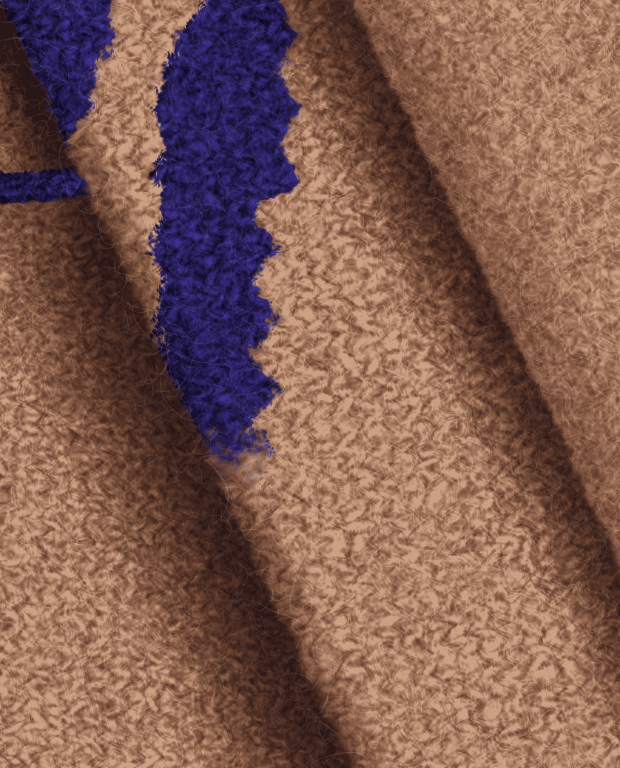
This texture is drawn by a Shadertoy shader. Its source:

```glsl
// Folded woollen knit: three overlapping camel panels with blue inlaid stripes.
// Slanted fold lines place the panels and shadows; braided stitch waves, ridged
// felt noise and scattered curved fibres give the wool its surface.

#define STITCH_SIZE 0.036
#define STITCH_DEPTH 0.38
#define FELT_DEPTH 0.62
#define FUZZ 0.010
#define HAIR_WIDTH 0.0009
#define HAIR_STRENGTH 0.85
#define TOOTH_RATE 11.0
#define CAMEL_LIGHT vec3(0.745, 0.57, 0.46)
#define CAMEL_MID vec3(0.56, 0.385, 0.295)
#define CAMEL_DARK vec3(0.36, 0.22, 0.165)
#define CAMEL_DEEP vec3(0.16, 0.085, 0.085)
#define BLUE_LIGHT vec3(0.20, 0.155, 0.46)

vec3 hash3(vec2 p) {
    vec3 q = fract(vec3(p.xyx) * vec3(0.1031, 0.1030, 0.0973));
    q += dot(q, q.yxz + 33.33);
    return fract((q.xxy + q.yzz) * q.zyx);
}

float noise(vec2 p) {
    vec2 i = floor(p), f = fract(p);
    f = f * f * (3.0 - 2.0 * f);
    return mix(mix(hash3(i).x, hash3(i + vec2(1, 0)).x, f.x),
               mix(hash3(i + vec2(0, 1)).x, hash3(i + 1.0).x, f.x), f.y);
}

vec2 turn(vec2 p, float a) {
    return vec2(cos(a) * p.x + sin(a) * p.y, cos(a) * p.y - sin(a) * p.x);
}

// Height of a braided knit: mirrored slanted loops along each row.
float knit(vec2 p, float angle, float size) {
    vec2 q = turn(p, angle) / size;
    q += 0.6 * vec2(noise(q * 0.9), noise(q * 0.9 + 40.0));
    q += 0.15 * vec2(noise(q * 4.0 + 5.0), noise(q * 4.0 + 60.0));
    float side = abs(fract(q.y) * 2.0 - 1.0);
    float plump = sin(3.14159 * fract(q.x * 1.25 + 0.75 * side));
    float groove = smoothstep(0.0, 0.4, side) * smoothstep(0.0, 0.4, 1.0 - side);
    float wear = 0.45 + 0.9 * noise(q * 1.3 + 23.0);
    return 0.5 + wear * (plump * (0.45 + 0.55 * groove) - 0.5);
}

float ridge(vec2 p) {
    float r = 1.0 - abs(2.0 * noise(p) - 1.0);
    return r * r;
}

// Fine matted fibres: ridged, warped and stretched noise.
float felt(vec2 p) {
    vec2 w = p + 0.012 * vec2(noise(p * 60.0), noise(p * 60.0 + 17.0));
    float strands = ridge(turn(w, 0.7) * vec2(60.0, 210.0));
    strands += ridge(turn(w, -0.5) * vec2(65.0, 225.0) + 9.0);
    strands += ridge(turn(w, 1.8) * vec2(70.0, 240.0) + 31.0);
    return 0.30 * strands + 0.22 * noise(w * 95.0) + 0.34 * noise(p * 270.0) - 0.72;
}

// Loose fibres: one random circular arc per grid cell.
float hairs(vec2 p, float scale, float seed) {
    vec2 q = p * scale + 0.3 * vec2(noise(p * scale * 2.0), noise(p * scale * 2.0 + 8.0));
    float width = max(HAIR_WIDTH, 0.65 / iResolution.y) * scale;
    float sum = 0.0;
    for (int j = -1; j <= 1; j++)
    for (int i = -1; i <= 1; i++) {
        vec2 cell = floor(q) + vec2(i, j);
        vec3 h = hash3(cell + seed);
        vec2 d = q - cell - h.xy;
        float a = 6.28318 * fract(h.z * 7.0 + h.x);
        float along = dot(d, vec2(cos(a), sin(a))) / max(length(d), 0.001);
        float line = 1.0 - smoothstep(0.2 * width, 1.5 * width, abs(length(d) - 0.25 - 0.5 * h.z));
        sum += line * smoothstep(-0.2, 0.3, along + 0.5 * h.y - 0.4);
    }
    return min(sum, 1.3);
}

vec3 camel(float t) {
    vec3 c = mix(CAMEL_DEEP, CAMEL_DARK, clamp(t / 0.32, 0.0, 1.0));
    c = mix(c, CAMEL_MID, clamp((t - 0.32) / 0.3, 0.0, 1.0));
    return mix(c, CAMEL_LIGHT, clamp((t - 0.62) / 0.26, 0.0, 1.3));
}

void mainImage(out vec4 fragColor, in vec2 fragCoord) {
    vec2 p = fragCoord / iResolution.y;
    float matted = felt(p);
    float rough = noise(p * 55.0) + 0.5 * noise(p * 130.0) - 0.75 + 1.3 * matted;

    // Signed distances across the two slanted folds
    float leftFold = 0.457 - 0.457 * p.y + FUZZ * rough;
    float rightFold = 0.921 - 0.465 * p.y + 0.04 * p.y * (1.0 - p.y) + FUZZ * rough;
    float fromLeft = p.x - leftFold, fromRight = p.x - rightFold;
    float middle = smoothstep(-0.006, 0.006, fromLeft);
    float right = smoothstep(-0.006, 0.006, fromRight);

    // Broad light and shadow of each panel
    float backReach = mix(0.24, 0.11, smoothstep(0.6, 0.9, p.y));
    float backTone = 0.08 + 0.70 * smoothstep(0.0, backReach, -fromLeft);
    backTone -= 0.14 * smoothstep(0.7, 0.9, p.y);
    float middleTone = mix(0.38, 0.81, smoothstep(-0.01, 0.07, fromLeft));
    middleTone *= mix(0.14, 1.0, smoothstep(-0.01, mix(0.13, 0.18, p.y), -fromRight));
    float rightTone = 0.54 + 0.23 * smoothstep(0.0, 0.14, fromRight);
    float tone = mix(mix(backTone, middleTone, middle), rightTone, right);
    tone += 0.06 * (noise(p * 14.0) - 0.5);

    // Stitches, flatter on the felted right panel
    float loops = mix(knit(p, -0.1, STITCH_SIZE * 0.85), knit(p, 0.3, STITCH_SIZE), middle);
    loops = mix(loops, 0.5 + 0.4 * (knit(p, 0.45, STITCH_SIZE) - 0.5), right);
    float relief = STITCH_DEPTH * (loops - 0.5) + FELT_DEPTH * matted;

    // Blue inlay with toothed edges, and the loose strand behind
    float tooth = abs(fract((p.y - 0.77) * TOOTH_RATE) * 2.0 - 1.0) - 0.5;
    float ragged = 0.015 * rough;
    float stripeLeft = 0.207 + 0.05 * smoothstep(0.9, 1.0, p.y) - 0.012 * tooth + ragged;
    float stripeRight = mix(0.345, 0.377, smoothstep(0.735, 0.755, p.y)) + 0.03 * tooth + ragged;
    float stripe = smoothstep(-0.006, 0.006, p.x - stripeLeft) * smoothstep(-0.006, 0.006, stripeRight - p.x);
    stripe *= smoothstep(0.36, 0.45, p.y + 4.0 * ragged);
    float sliver = smoothstep(-0.006, 0.006, 0.156 - 0.3 * (1.0 - p.y) + 0.018 * tooth + ragged - p.x);
    float across = (p.y - 0.753 - 0.1 * p.x + 0.3 * ragged) / 0.022;
    float strand = smoothstep(1.0, 0.8, abs(across)) * (1.0 - middle) * step(p.x, 0.12);
    float blue = max(max(stripe, sliver * step(0.78, p.y)) * middle * (1.0 - right), strand);
    tone = mix(tone, 0.55 - 0.45 * across * across, strand);

    float lit = max(tone + relief * (0.25 + 0.85 * tone), 0.0);
    float blueLit = clamp(0.85 * tone + 1.7 * relief, 0.0, 1.5);
    vec3 color = mix(camel(lit), mix(vec3(0.06, 0.04, 0.14), BLUE_LIGHT, blueLit), blue);

    // Fuzz catching light over the wool and along both folds
    float halo = exp(-abs(fromLeft) * 28.0) + 0.6 * exp(-abs(fromRight) * 35.0);
    float fibres = 0.40 * hairs(p, 46.0, 3.0) + 0.50 * hairs(p, 25.0, 51.0) + 0.5 * hairs(p, 9.0, 97.0);
    float catchLight = HAIR_STRENGTH * fibres * clamp(0.42 * tone + 0.32 * halo, 0.0, 0.7);
    vec3 hairColor = mix(vec3(0.86, 0.70, 0.59), vec3(0.48, 0.42, 0.70), blue);
    color = mix(color, hairColor, min(catchLight, 0.6));
    fragColor = vec4(color, 1.0);
}
```
